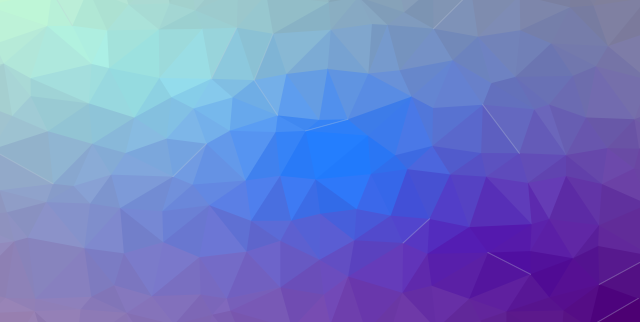
A Shadertoy shader for this background:

```glsl
// Low-poly mesh of flat triangles over a mint, blue and violet diagonal gradient.

#define CELLS   vec2(16.0, 9.0)        // mesh cells across and up
#define JITTER  0.36                   // corner displacement, in cells
#define SHADE   0.035                  // brightness variation per facet
#define SEAMS   0.06                   // share of diagonals with a pale seam
#define MINT    vec3(0.79, 1.00, 0.85)
#define AQUA    vec3(0.59, 0.89, 0.91)
#define BLUE    vec3(0.29, 0.48, 0.95)
#define VIOLET  vec3(0.33, 0.09, 0.70)
#define PLUM    vec3(0.31, 0.00, 0.45)
#define MAUVE   vec3(0.61, 0.50, 0.67) // lower left corner
#define GREY    vec3(0.52, 0.50, 0.58) // upper right corner
#define CORE    vec3(0.11, 0.48, 0.99) // vivid centre

vec2 hash2(vec2 p)
{
    vec3 q = fract(p.xyx * vec3(0.1031, 0.1030, 0.0973));
    q += dot(q, q.yzx + 33.33);
    return fract((q.xx + q.yz) * q.zy);
}

float cross2(vec2 a, vec2 b) { return a.x * b.y - a.y * b.x; }

// Displaced lattice corner, in units of canvas height
vec2 corner(vec2 id, float aspect)
{
    vec2 offset = JITTER * (2.0 * hash2(id + 57.0) - 1.0);
    return (id + offset) / CELLS * vec2(aspect, 1.0);
}

// Gradient along the falling diagonal, fading to muted side corners
vec3 gradient(vec2 uv)
{
    uv = clamp(uv, 0.0, 1.0);
    float across = uv.x + uv.y - 1.0;
    float along = 2.0 * (uv.x + 1.0 - uv.y);
    vec3 col = mix(MINT, AQUA, clamp(along, 0.0, 1.0));
    col = mix(col, BLUE, clamp(along - 1.0, 0.0, 1.0));
    col = mix(col, VIOLET, clamp(along - 2.0, 0.0, 1.0));
    col = mix(col, PLUM, clamp(along - 3.0, 0.0, 1.0));
    vec3 side = mix(MAUVE, GREY, smoothstep(-0.5, 0.5, across));
    col = mix(col, side, 0.95 * abs(across));
    vec2 fromCore = (uv - vec2(0.53, 0.51)) * vec2(1.5, 1.0);
    return mix(col, CORE, 0.95 * exp(-32.0 * dot(fromCore, fromCore)));
}

// Signed distance to the line a-b, positive on its left
float edgeSide(vec2 p, vec2 a, vec2 b)
{
    return cross2(b - a, p - a) / max(length(b - a), 1e-5);
}

// Facet colour in rgb, premultiplied by its smooth coverage in w
vec4 facet(vec2 p, vec2 a, vec2 b, vec2 c, float aspect, float pixel)
{
    float inside = min(edgeSide(p, a, b), min(edgeSide(p, b, c), edgeSide(p, c, a)));
    float cover = clamp(0.5 + inside / pixel, 0.0, 1.0);
    vec2 centre = (a + b + c) / 3.0;
    float tone = hash2(floor(centre * 500.0)).x - 0.5;
    vec3 col = gradient(centre / vec2(aspect, 1.0)) + SHADE * tone;
    return vec4(col, 1.0) * cover;
}

float segmentDistance(vec2 p, vec2 a, vec2 b)
{
    vec2 ab = b - a;
    float t = clamp(dot(p - a, ab) / dot(ab, ab), 0.0, 1.0);
    return length(p - a - t * ab);
}

void mainImage(out vec4 fragColor, in vec2 fragCoord)
{
    float aspect = iResolution.x / iResolution.y;
    float pixel = 1.0 / iResolution.y;
    vec2 p = fragCoord * pixel;
    vec2 home = floor(p / vec2(aspect, 1.0) * CELLS);

    vec4 sum = vec4(0.0);
    float seam = 0.0;
    for (int j = -1; j <= 1; j++)
    for (int i = -1; i <= 1; i++)
    {
        vec2 id = home + vec2(i, j);
        vec2 a = corner(id, aspect);
        vec2 b = corner(id + vec2(1, 0), aspect);
        vec2 c = corner(id + vec2(1, 1), aspect);
        vec2 d = corner(id + vec2(0, 1), aspect);

        // Delaunay choice of diagonal: sine of the sum of angles at b and d
        float angles = dot(a - b, c - b) * cross2(a - d, c - d)
                     + cross2(c - b, a - b) * dot(a - d, c - d);
        if (angles < 0.0)
        {
            vec2 first = a;
            a = b; b = c; c = d; d = first;
        }
        sum += facet(p, a, b, c, aspect, pixel);
        sum += facet(p, a, c, d, aspect, pixel);

        // Occasional hairline along the diagonal
        float line = 1.0 - smoothstep(0.0, 0.0035, segmentDistance(p, a, c));
        seam = max(seam, line * step(hash2(id + 211.0).y, SEAMS));
    }
    vec3 col = sum.rgb / max(sum.w, 1e-4);
    fragColor = vec4(mix(col, vec3(0.75, 0.80, 0.85), 0.3 * seam), 1.0);
}
```
